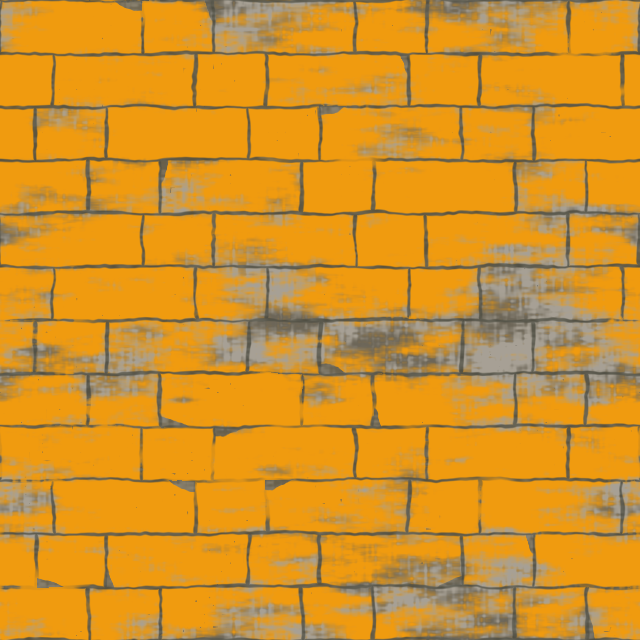
Give the GLSL for this texture, as a WebGL 1 fragment shader.

```glsl
precision highp float;
uniform vec2 u_resolution;

const float ROWS = 12.0;
const float PAIRS = 3.0;           // long + short brick pairs per row
const float LONG_SHARE = 0.666;    // long brick's part of a pair
const float ROW_SHIFT = 0.25;      // shift per row, in pairs
const float BED_HALF = 0.0022;     // half width of horizontal joints
const float HEAD_HALF = 0.0026;    // half width of vertical joints
const float WOBBLE = 0.005;
const float WEAR_START = 0.46;
const float WEAR_FULL = 0.84;
const float CHIP_CHANCE = 0.16;
const vec2 CHIP_SIZE = vec2(0.046, 0.017);
const vec3 PAINT = vec3(0.94, 0.606, 0.06);
const vec3 STONE_LIGHT = vec3(0.64, 0.63, 0.61);
const vec3 STONE_DARK = vec3(0.40, 0.39, 0.36);
const vec3 MORTAR = vec3(0.34, 0.335, 0.29);

float hash(vec2 p) {
  return fract(sin(dot(p, vec2(127.1, 311.7))) * 43758.5453);
}

// Value noise that tiles over the unit square
float noise(vec2 uv, vec2 freq, float seed) {
  vec2 p = uv * freq;
  vec2 i = floor(p);
  vec2 f = fract(p);
  f = f * f * (3.0 - 2.0 * f);
  vec2 a = mod(i, freq) + seed;
  vec2 b = mod(i + 1.0, freq) + seed;
  return mix(mix(hash(a), hash(vec2(b.x, a.y)), f.x),
             mix(hash(vec2(a.x, b.y)), hash(b), f.x), f.y);
}

float fbm(vec2 uv, vec2 freq, float seed) {
  float sum = 0.0;
  float amp = 0.5;
  for (int k = 0; k < 4; k++) {
    sum += amp * noise(uv, freq, seed + float(k) * 7.3);
    freq *= 2.0;
    amp *= 0.5;
  }
  return sum / 0.9375;
}

void main() {
  vec2 uv = gl_FragCoord.xy / u_resolution;
  float soft = max(1.0 / u_resolution.y, 0.0012);

  // Uneven brick edges
  vec2 warp = vec2(noise(uv, vec2(14.0, 30.0), 3.0), noise(uv, vec2(22.0, 12.0), 5.0));
  warp += 0.4 * vec2(noise(uv, vec2(60.0, 110.0), 8.0), noise(uv, vec2(110.0, 60.0), 9.0));
  vec2 p = uv + (warp - 0.7) * WOBBLE;

  // Brick layout, rows counted from the top
  float down = (1.0 - p.y) * ROWS;
  float row = floor(down);
  float along = p.x * PAIRS - row * ROW_SHIFT;
  float inPair = fract(along);
  float isShort = step(LONG_SHARE, inPair);
  float left = isShort * LONG_SHARE;
  float right = mix(LONG_SHARE, 1.0, isShort);
  vec2 brick = vec2(mod(floor(along), PAIRS) * 2.0 + isShort, mod(row, ROWS));

  // Distances to the sides of the brick
  vec2 nearSide = vec2((inPair - left) / PAIRS, fract(down) / ROWS);
  vec2 farSide = vec2((right - inPair) / PAIRS, (1.0 - fract(down)) / ROWS);
  vec2 side = min(nearSide, farSide);
  float edge = exp(-min(side.x, side.y) / 0.008);

  // Worn paint: broad blotches, brushed streaks and fine grain
  float blotch = fbm(uv, vec2(5.0, 9.0), 11.0);
  float streak = fbm(uv, vec2(14.0, 64.0), 23.0);
  float grain = noise(uv, vec2(90.0, 240.0), 31.0);
  float weave = noise(uv, vec2(230.0, 36.0), 37.0);
  float wear = blotch + 0.6 * (streak - 0.5) + 0.13 * (grain - 0.5) + 0.13 * (weave - 0.5);
  wear += 0.13 * edge + 0.16 * (hash(brick + 41.0) - 0.5);
  float bare = smoothstep(WEAR_START, WEAR_FULL, wear);

  // Stone below the paint
  float tone = fbm(uv, vec2(9.0, 20.0), 53.0) + 0.3 * (grain - 0.5) + 0.3 * (weave - 0.5);
  vec3 stone = mix(STONE_DARK, STONE_LIGHT, smoothstep(0.22, 0.68, tone));
  vec3 color = mix(PAINT, stone, bare * 0.95);

  // Small dark specks
  float speck = smoothstep(0.93, 0.99, noise(uv, vec2(150.0), 61.0));
  speck *= smoothstep(0.55, 0.75, noise(uv, vec2(18.0), 67.0));
  color = mix(color, STONE_DARK, speck * 0.6);

  // Chipped corner on some bricks
  vec2 pick = step(0.5, vec2(hash(brick + 71.0), hash(brick + 73.0)));
  vec2 fromCorner = mix(nearSide, farSide, pick);
  vec2 size = hash(brick + 79.0) < 0.65 ? CHIP_SIZE : CHIP_SIZE.yx * 0.8;
  vec2 q = fromCorner / size;
  float chipShape = q.x * q.x + q.y + 0.7 * (fbm(uv, vec2(40.0), 83.0) - 0.5);
  float chip = 1.0 - smoothstep(0.8, 0.95, chipShape);
  chip *= step(hash(brick + 89.0), CHIP_CHANCE);
  color = mix(color, mix(MORTAR, stone, 0.3 + 0.3 * grain), chip * 0.92);

  // Mortar joints, thinned and painted over in places
  float swell = 0.55 + 0.9 * noise(uv, vec2(34.0), 97.0);
  float bed = 1.0 - smoothstep(-soft, soft, side.y - BED_HALF * swell);
  float head = 1.0 - smoothstep(-soft, soft, side.x - HEAD_HALF * swell);
  float open = smoothstep(0.26, 0.46, fbm(uv, vec2(9.0, 14.0), 101.0) + 0.3 * bare);
  float joint = max(bed, head) * mix(0.12, 0.92, open);
  color = mix(color, MORTAR + 0.1 * (grain - 0.4), joint);

  gl_FragColor = vec4(color, 1.0);
}
```
